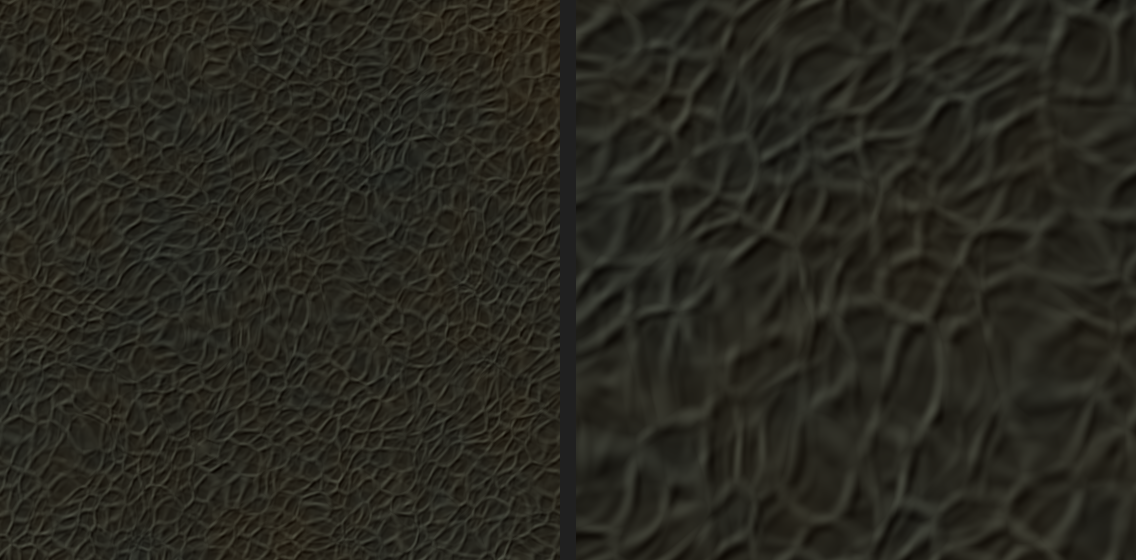
Left, the full canvas; right, a detail of the centre.
A Shadertoy shader for this texture:

```glsl
#define BASE_COLOR vec3(0.158, 0.152, 0.120)
#define BROWN_TINT vec3(0.012, -0.002, -0.014)
#define TONE_STEP vec3(0.96, 1.04, 0.94)
#define GRAIN_SCALE vec2(27.0, 37.0)
#define GRAIN_ANGLE 0.85
#define CREASE_WIDTH 0.42
#define LIGHT_OFFSET vec2(-0.0026, 0.0042)
#define SLOPE_CONTRAST 0.080
#define RIDGE_CONTRAST 0.050

float hash(vec2 p) {
    return fract(sin(dot(p, vec2(127.1, 311.7))) * 43758.5453);
}

vec2 hash2(vec2 p) {
    return vec2(hash(p), hash(p + 57.3));
}

float noise(vec2 p) {
    vec2 i = floor(p), f = fract(p);
    f = f * f * (3.0 - 2.0 * f);
    return mix(mix(hash(i), hash(i + vec2(1, 0)), f.x),
               mix(hash(i + vec2(0, 1)), hash(i + vec2(1, 1)), f.x), f.y);
}

float fbm(vec2 p) {
    float sum = 0.0, amp = 0.5;
    for (int i = 0; i < 3; i++) {
        sum += amp * noise(p);
        p = p * 2.03 + 17.1;
        amp *= 0.5;
    }
    return sum / 0.875;
}

// Gap between the two nearest cell centres: zero on a cell border
float cellEdge(vec2 p) {
    vec2 cell = floor(p), f = fract(p);
    float nearest = 8.0, second = 8.0;
    for (int y = -1; y <= 1; y++) {
        for (int x = -1; x <= 1; x++) {
            vec2 o = vec2(x, y);
            float d = length(o + 0.1 + 0.8 * hash2(cell + o) - f);
            second = min(second, max(nearest, d));
            nearest = min(nearest, d);
        }
    }
    return second - nearest;
}

// Leather height: slanted folds of uneven strength with finer wrinkles
float relief(vec2 uv) {
    vec2 warp = vec2(noise(uv * 22.0), noise(uv * 22.0 + 31.7)) - 0.5;
    vec2 bend = vec2(noise(uv * 5.0 + 8.2), noise(uv * 5.0 + 63.4)) - 0.5;
    vec2 p = uv + 0.020 * warp + 0.05 * bend;
    float c = cos(GRAIN_ANGLE), s = sin(GRAIN_ANGLE);
    p = vec2(c * p.x + s * p.y, c * p.y - s * p.x) * GRAIN_SCALE;
    float fold = 1.0 - smoothstep(0.0, CREASE_WIDTH, cellEdge(p));
    float wrinkle = 1.0 - smoothstep(0.0, 0.5, cellEdge(p * 1.45 + 40.0));
    float strength = mix(0.45, 1.05, noise(uv * 40.0 + 5.0));
    return fold * strength + 0.28 * wrinkle + 0.35 * noise(uv * 75.0);
}

void mainImage(out vec4 fragColor, in vec2 fragCoord) {
    vec2 uv = fragCoord / iResolution.y;

    // Light from the upper left
    float height = relief(uv);
    float slope = height - relief(uv + LIGHT_OFFSET);
    float tone = SLOPE_CONTRAST * slope + RIDGE_CONTRAST * (height - 0.56);

    // Soft mottling and slow drift between olive grey and brown
    tone += 0.022 * (noise(uv * 130.0) - 0.5);
    tone += 0.020 * (fbm(uv * 3.0 + 2.0) - 0.5);
    float brown = 1.6 * (fbm(uv * 4.0 + 11.0) - 0.5);
    brown += 0.8 * (noise(uv * 28.0 + 3.0) - 0.5);
    brown += smoothstep(0.35, 0.0, distance(uv, vec2(1.0, 0.95)));

    vec3 color = BASE_COLOR + tone * TONE_STEP + brown * BROWN_TINT;
    fragColor = vec4(clamp(color, 0.0, 1.0), 1.0);
}
```
